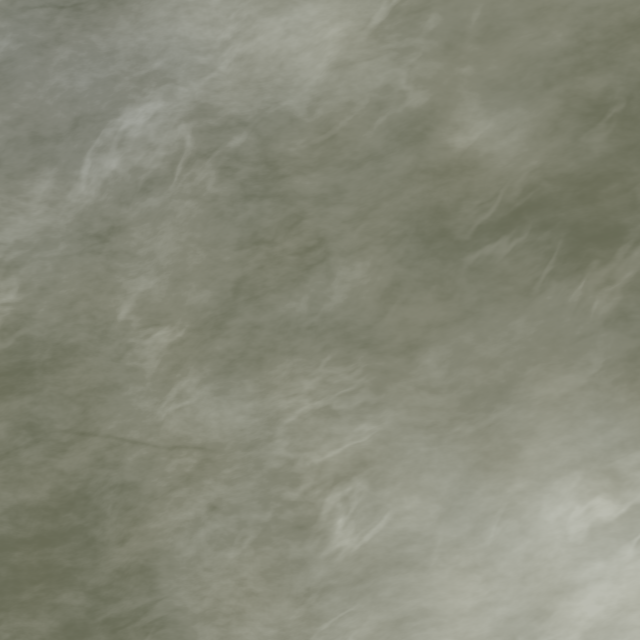
This texture is drawn by a WebGL 1 fragment shader. Its source:

```glsl
precision highp float;

uniform vec2 u_resolution;

const vec3 DARK_OLIVE = vec3(0.41, 0.42, 0.34);
const vec3 MID_GREY = vec3(0.527, 0.53, 0.465);
const vec3 PALE_GREY = vec3(0.73, 0.735, 0.695);
const vec3 COOL_TINT = vec3(-0.006, -0.002, 0.024);

vec2 randomGradient(vec2 cell) {
    float h = fract(sin(dot(cell, vec2(127.1, 311.7))) * 43758.545);
    float angle = 6.28318 * h;
    return vec2(cos(angle), sin(angle));
}

float gradientNoise(vec2 p) {
    vec2 i = floor(p);
    vec2 f = p - i;
    vec2 w = f * f * f * (f * (f * 6.0 - 15.0) + 10.0);
    vec2 e = vec2(1.0, 0.0);
    float a = dot(randomGradient(i), f);
    float b = dot(randomGradient(i + e.xy), f - e.xy);
    float c = dot(randomGradient(i + e.yx), f - e.yx);
    float d = dot(randomGradient(i + e.xx), f - e.xx);
    return mix(mix(a, b, w.x), mix(c, d, w.x), w.y);
}

float fbm(vec2 p, float gain) {
    float sum = 0.0;
    float amplitude = 1.0;
    for (int i = 0; i < 4; i++) {
        sum += amplitude * gradientNoise(p);
        p = p * 2.03 + vec2(17.3, 9.1);
        amplitude *= gain;
    }
    return sum;
}

// Coordinates along and across a direction
vec2 alongAxis(vec2 p, float angle) {
    vec2 axis = vec2(cos(angle), sin(angle));
    return vec2(dot(p, axis), dot(p, vec2(-axis.y, axis.x)));
}

float glow(vec2 p, vec2 center, vec2 radius) {
    vec2 d = (p - center) / radius;
    return exp(-dot(d, d));
}

// Broad light and shade across the surface
float broadLight(vec2 p) {
    float light = 0.185 * glow(p, vec2(1.0, 0.05), vec2(0.5, 0.26));
    light += 0.085 * glow(p, vec2(0.43, 0.94), vec2(0.23, 0.13));
    light += 0.070 * glow(p, vec2(0.79, 0.79), vec2(0.10, 0.06));
    light += 0.035 * glow(p, vec2(0.30, 0.33), vec2(0.25, 0.12));
    light -= 0.095 * glow(p, vec2(1.0, 0.76), vec2(0.18, 0.22));
    light -= 0.085 * glow(p, vec2(0.0, 0.10), vec2(0.26, 0.25));
    light -= 0.045 * glow(p, vec2(0.0, 0.46), vec2(0.18, 0.12));
    light -= 0.045 * glow(p, vec2(0.62, 0.76), vec2(0.15, 0.10));
    light -= 0.030 * glow(p, vec2(0.65, 0.58), vec2(0.25, 0.12));
    return light;
}

// Soft pale wisps that come and go along a direction
float wisps(vec2 p, float angle, vec2 scale, vec2 seed) {
    vec2 q = alongAxis(p, angle) * scale + seed;
    float ridge = 1.0 - abs(fbm(q, 0.45));
    float patches = smoothstep(0.0, 0.45, gradientNoise(p * 5.5 + seed));
    return smoothstep(0.78, 1.0, ridge) * patches;
}

float crack(vec2 p, vec2 start, float span, float width) {
    float bend = 0.012 * gradientNoise(vec2(p.x * 14.0, 3.7));
    float x = p.x - start.x;
    float y = p.y - start.y + 0.13 * x - bend;
    float ends = smoothstep(0.0, 0.08, x) * (1.0 - smoothstep(span - 0.1, span, x));
    return exp(-y * y / (width * width)) * ends;
}

vec3 surfaceColor(float tone) {
    vec3 shade = mix(DARK_OLIVE, MID_GREY, smoothstep(0.39, 0.55, tone));
    return mix(shade, PALE_GREY, clamp((tone - 0.53) / 0.2, 0.0, 1.0));
}

void main() {
    vec2 p = gl_FragCoord.xy / u_resolution;
    vec2 warp = vec2(fbm(p * 4.0 + 3.1, 0.5), fbm(p * 4.0 + 21.7, 0.5));
    vec2 q = p + 0.022 * warp;

    // Cloudy mottling and diagonal folds
    float tone = 0.517 + broadLight(p + 0.03 * warp);
    tone += 0.040 * fbm(q * 4.0 + 7.0, 0.5);
    tone += 0.050 * fbm(alongAxis(q, 0.5) * vec2(5.0, 13.0), 0.55);
    tone += 0.060 * wisps(q, 0.85, vec2(5.0, 13.0), vec2(5.2, 1.4));
    tone += 0.045 * wisps(q, 0.50, vec2(6.0, 15.0), vec2(31.6, 12.8));
    tone -= 0.035 * wisps(q, 0.35, vec2(5.0, 15.0), vec2(14.3, 42.1));

    // Fine flattened grain, stronger to the left
    float roughness = mix(1.0, 0.6, smoothstep(0.3, 0.8, p.x));
    tone += 0.038 * roughness * fbm(alongAxis(q, 0.2) * vec2(22.0, 44.0), 0.62);
    tone += 0.018 * roughness * gradientNoise(p * vec2(65.0, 115.0));

    // Hairline crack and small stain
    tone -= 0.040 * crack(p, vec2(0.06, 0.33), 0.32, 0.004);
    tone -= 0.060 * glow(q, vec2(0.34, 0.20), vec2(0.011, 0.010));

    vec3 color = surfaceColor(tone);
    color += COOL_TINT * glow(p, vec2(0.08, 0.88), vec2(0.32, 0.25));
    color += vec3(0.004, 0.0, -0.006) * gradientNoise(p * 9.0 + 50.0);
    gl_FragColor = vec4(color, 1.0);
}
```
